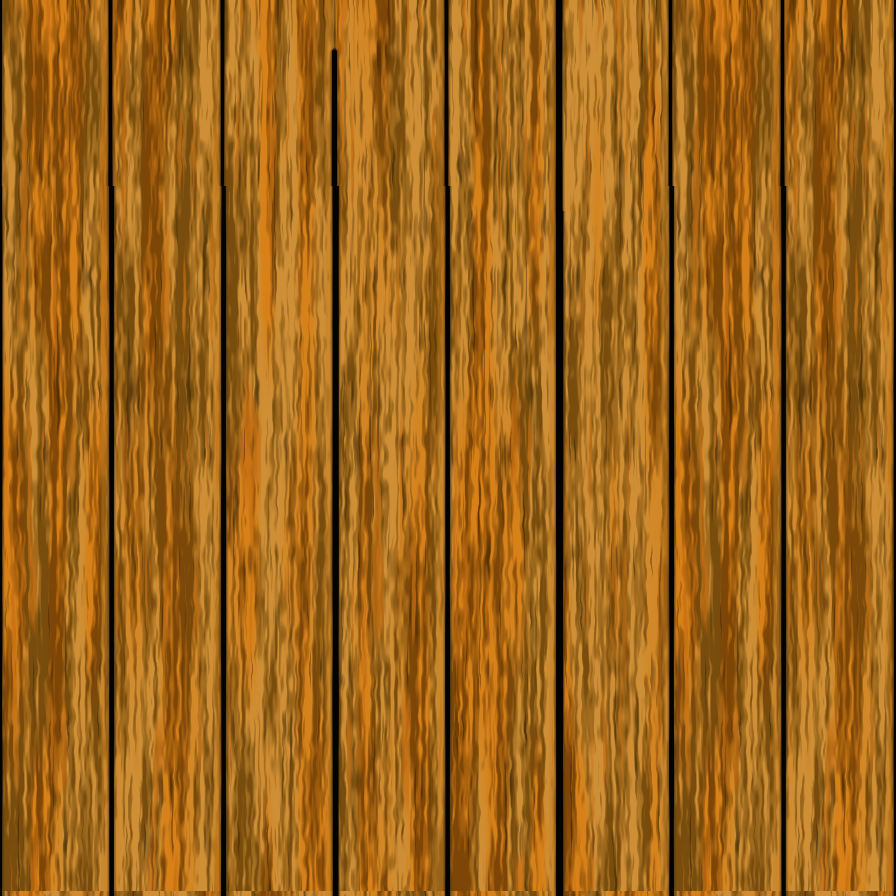
Write a three.js fragment shader that draws this texture.

```glsl
// Eight upright golden-brown wood planks with streaky grain and black seams.
varying vec2 vUv;

float hash(vec2 p) {
  return fract(sin(dot(p, vec2(12.9898, 78.233))) * 43758.5453);
}

float noise(vec2 p) {
  vec2 cell = floor(p);
  vec2 f = fract(p);
  f = f * f * (3.0 - 2.0 * f);
  float low = mix(hash(cell), hash(cell + vec2(1.0, 0.0)), f.x);
  float high = mix(hash(cell + vec2(0.0, 1.0)), hash(cell + vec2(1.0, 1.0)), f.x);
  return mix(low, high, f.y);
}

vec3 woodColor(vec2 p) {
  // Fibres waver slightly on their way up
  p.x += 0.0022 * (noise(vec2(p.x * 90.0, p.y * 75.0)) - 0.5);
  p.x += 0.006 * (noise(vec2(p.x * 12.0, p.y * 4.0)) - 0.5);

  // Broad stains, long streaks and fine fibres
  float stain = noise(p * vec2(34.0, 3.2) + 7.0) - 0.5;
  float band = noise(p * vec2(110.0, 3.5) + 31.0) - 0.5;
  float streak = noise(p * vec2(270.0, 9.0)) - 0.5;
  float fibre = noise(p * vec2(430.0, 55.0) + 53.0) - 0.5;
  float tone = 0.52 + 0.5 * stain + 0.4 * band + 0.75 * streak + 0.5 * fibre;

  vec3 umber = vec3(0.47, 0.30, 0.05);
  vec3 brown = vec3(0.63, 0.42, 0.12);
  vec3 honey = vec3(0.81, 0.56, 0.21);
  vec3 color = mix(umber, brown, smoothstep(0.22, 0.52, tone));
  color = mix(color, honey, smoothstep(0.50, 0.76, tone));

  // Orange heartwood, a few redder threads, and dark pores
  float heart = noise(p * vec2(48.0, 2.6) + 91.0);
  color = mix(color, color * vec3(1.04, 0.90, 0.45), smoothstep(0.42, 0.8, heart));
  float thread = noise(p * vec2(210.0, 6.0) + 137.0);
  color = mix(color, vec3(0.77, 0.43, 0.07), 0.7 * smoothstep(0.76, 0.92, thread));
  float pore = noise(p * vec2(330.0, 16.0) + 173.0);
  return color * (1.0 - 0.3 * smoothstep(0.76, 0.95, pore));
}

void main() {
  vec2 uv = vUv;
  float plank = min(floor(uv.x * 8.0), 7.0);
  float across = uv.x * 8.0 - plank;

  // The grain repeats after six planks; a thin strip at the foot is offset
  float foot = 1.0 - step(0.006, uv.y);
  vec2 grain = vec2(across / 8.0 + mod(plank, 6.0) * 0.371, uv.y + foot * 3.7);
  vec3 color = woodColor(grain);

  // Lighter right rim on each plank
  float rim = smoothstep(0.89, 0.92, across) * (1.0 - smoothstep(0.95, 0.98, across));
  color = mix(color, vec3(0.77, 0.49, 0.13), 0.45 * rim);

  // Seams step sideways near the top; the third and fifth are wider
  float seam = floor(uv.x * 8.0 + 0.5);
  float third = step(abs(seam - 3.0), 0.5);
  float fifth = step(abs(seam - 5.0), 0.5);
  float upper = step(0.765 + 0.027 * (1.0 - fifth), uv.y);
  float inner = step(0.5, seam) * step(seam, 7.5);
  float center = seam / 8.0 - inner * (0.0004 + 0.0013 * upper * (1.0 - 0.6 * fifth));
  float halfWidth = 0.0025 + 0.0014 * fifth + 0.0008 * third - 0.0004 * upper;
  halfWidth += 0.0005 * (noise(vec2(seam * 9.0, uv.y * 14.0)) - 0.5);
  float gap = abs(uv.x - center);

  // The third seam closes to a faint crack at its top end
  float closed = third * smoothstep(0.942, 0.948, uv.y);
  halfWidth = mix(halfWidth, 0.0008, closed);
  float shade = 1.0 - smoothstep(halfWidth, halfWidth + 0.0035, gap);
  float slit = 1.0 - smoothstep(halfWidth - 0.0006, halfWidth + 0.0008, gap);
  color = mix(color, vec3(0.30, 0.20, 0.06), 0.6 * shade * (1.0 - 0.6 * closed));
  color = mix(color, vec3(0.02, 0.01, 0.0), slit * (1.0 - 0.7 * closed));

  gl_FragColor = vec4(color, 1.0);
}
```
